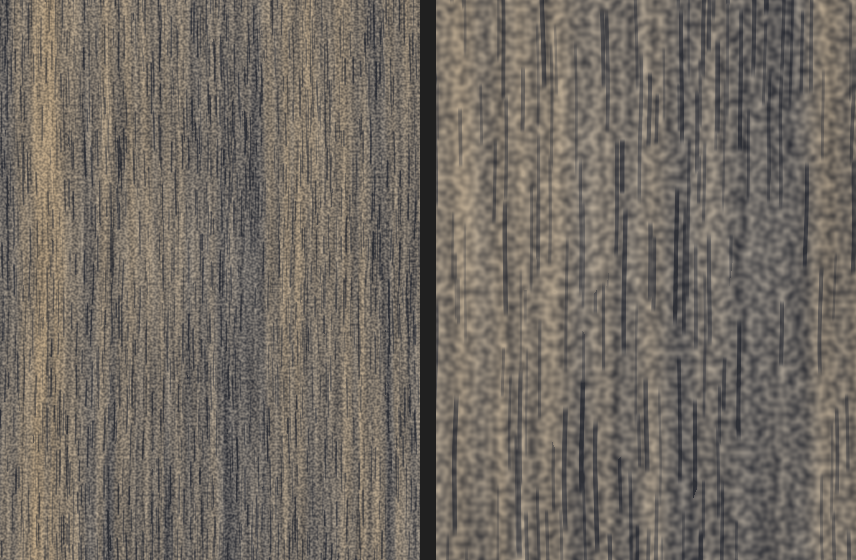
Left: the whole. Right: its middle third, enlarged.
A Shadertoy shader for this texture:

```glsl
// Dark walnut veneer: vertical tan and slate streaks, short dark pores and fine matte speckle.

const vec3 DARK_BROWN = vec3(0.245, 0.238, 0.240);
const vec3 LIGHT_TAN  = vec3(0.635, 0.582, 0.510);
const vec3 WARM_TINT  = vec3(1.04, 1.00, 0.93);
const vec3 COOL_TINT  = vec3(0.96, 1.00, 1.07);

const float BASE_TONE     = 0.66;
const float BAND_AMOUNT   = 0.36;
const float STREAK_AMOUNT = 0.40;
const float FIBRE_AMOUNT  = 0.42;
const float SEAM_DEPTH    = 0.30;
const float PORE_DEPTH    = 0.55;
const float PORE_WIDTH    = 0.0014;  // half width, canvas width = 1
const float PORE_SPACING  = 0.13;    // length of one pore cell
const int   PORE_LAYERS   = 4;
const float SPECKLE_SCALE = 165.0;
const float SPECKLE_AMOUNT = 0.62;

vec2 hash2(vec2 p) {
    vec3 q = fract(p.xyx * vec3(0.1031, 0.1030, 0.0973));
    q += dot(q, q.yzx + 33.33);
    return fract((q.xx + q.yz) * q.zy);
}

float cornerSlope(vec2 cell, vec2 offset) {
    float angle = 6.2832 * hash2(cell + 57.0).x;
    return dot(vec2(cos(angle), sin(angle)), offset);
}

// Gradient noise, roughly -0.7 to 0.7
float gradientNoise(vec2 p) {
    vec2 i = floor(p), f = fract(p);
    vec2 u = f * f * f * (f * (f * 6.0 - 15.0) + 10.0);
    vec2 e = vec2(0.0, 1.0);
    return mix(
        mix(cornerSlope(i, f), cornerSlope(i + e.yx, f - e.yx), u.x),
        mix(cornerSlope(i + e.xy, f - e.xy), cornerSlope(i + e.yy, f - e.yy), u.x),
        u.y);
}

// One layer of tapered vertical dashes, one candidate per cell
float poreLayer(vec2 p, float columns, float seed, float density, float pixel) {
    float column = floor(p.x * columns);
    float shift = hash2(vec2(column, seed)).x;
    float along = p.y / PORE_SPACING + shift * 9.0;
    vec2 cell = vec2(column, floor(along) + seed * 31.0);
    vec2 place = hash2(cell);
    vec2 kind = hash2(cell + 211.0);

    float halfLength = mix(0.15, 0.48, kind.x);
    float taper = 1.0 - pow(abs(fract(along) - 0.5) / halfLength, 2.0);
    float side = abs(fract(p.x * columns) - mix(0.25, 0.75, place.x)) / columns;
    float halfWidth = PORE_WIDTH * mix(0.6, 1.3, kind.y);
    float body = 1.0 - smoothstep(halfWidth - 0.5 * pixel, halfWidth + 0.6 * pixel, side);
    float present = step(place.y, density);
    return present * body * smoothstep(0.0, 0.35, taper) * mix(0.4, 1.0, kind.y);
}

void mainImage(out vec4 fragColor, in vec2 fragCoord) {
    vec2 p = fragCoord / iResolution.x;
    float pixel = 1.0 / iResolution.x;

    // Slight waver of the grain direction
    vec2 g = p;
    g.x += 0.010 * gradientNoise(vec2(p.x * 3.0, p.y * 1.6) + 4.3);
    g.x += 0.0022 * gradientNoise(vec2(p.x * 22.0, p.y * 11.0) + 8.7);

    // Lengthwise colour variation, broad to fine
    float band = gradientNoise(vec2(g.x * 8.0, g.y * 0.35) + vec2(2.6, 7.4));
    float streak = gradientNoise(vec2(g.x * 34.0, g.y * 0.8) + vec2(19.3, 3.7));
    float fibre = gradientNoise(vec2(g.x * 105.0, g.y * 3.2) + vec2(5.5, 41.2));
    float tone = BASE_TONE + BAND_AMOUNT * band + STREAK_AMOUNT * streak + FIBRE_AMOUNT * fibre;

    // Long slate seams
    float seam = smoothstep(0.24, 0.52, gradientNoise(vec2(g.x * 26.0, g.y * 0.5) + vec2(71.4, 12.6)));
    tone -= SEAM_DEPTH * seam;

    // Open pores, gathered in patches
    float density = 0.42 + 0.5 * gradientNoise(vec2(g.x * 9.0, g.y * 1.5) + 33.1);
    float pores = 0.0;
    for (int i = 0; i < PORE_LAYERS; i++) {
        float layer = float(i);
        pores = max(pores, poreLayer(g + layer * 0.137, 48.0 + 13.0 * layer, layer + 1.0, density, pixel));
    }
    tone -= PORE_DEPTH * pores;

    // Matte surface speckle
    float speckle = gradientNoise(p * SPECKLE_SCALE + 3.1)
                  + 0.5 * gradientNoise(p.yx * SPECKLE_SCALE * 0.57 + 90.7);
    tone += SPECKLE_AMOUNT * speckle * (1.0 - 0.5 * pores);

    // Tan on light bands, slate in the dark ones
    float coolness = clamp(0.45 - 0.9 * band - 0.5 * streak + 0.4 * seam + 0.3 * pores, 0.0, 1.0);
    vec3 color = mix(DARK_BROWN, LIGHT_TAN, clamp(tone, -0.15, 1.2));
    color *= mix(WARM_TINT, COOL_TINT, coolness);
    fragColor = vec4(color, 1.0);
}
```
